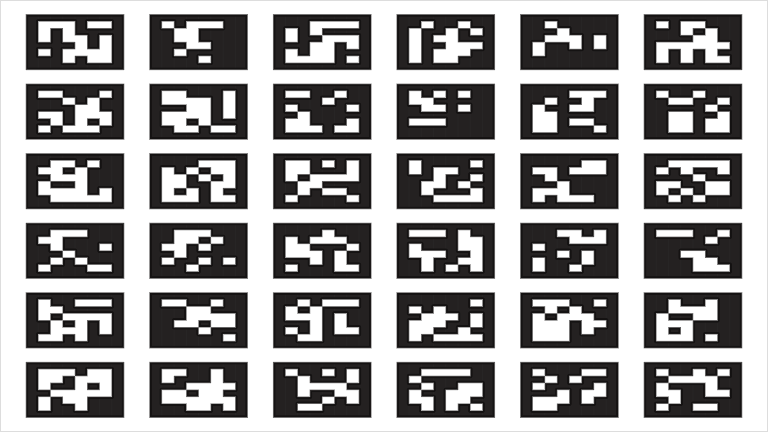
This pattern is drawn by a Shadertoy shader. Its source:

```glsl
// A six by six sheet of dark binary markers on white paper. Each marker is an
// 8 x 8 lattice of wide cells: a solid border around 6 x 6 hashed bits.
// Distances to the nearest paper and ink cells give soft edges and edge shading.

// Layout, in units of the canvas height
const vec2 GRID = vec2(6.0);                // markers across and down
const vec2 PITCH = vec2(0.2861, 0.1610);    // spacing of marker centres
const vec2 CELL = vec2(0.02836, 0.01606);   // size of one cell
const float LATTICE = 8.0;                  // cells per marker side
const float BORDER = 1.0;                   // solid cells around the bits

// Look
const vec3 PAPER = vec3(1.0);
const vec3 INK = vec3(0.14, 0.13, 0.13);
const vec3 INK_RIM = vec3(0.08, 0.07, 0.07);
const vec3 FRAME = vec3(0.86);
const float WHITE_CHANCE = 0.48;
const float SOFTNESS = 0.0035;
const float RIM_WIDTH = 0.0052;
const float FRAME_WIDTH = 0.0022;
const float SEAM_WIDTH = 0.0016;
const float SEAM_LIFT = 0.014;
const uint SEED = 29u;

// Integer hash to the range 0..1
float hash(uvec2 v) {
    uint h = v.x * 1597u + v.y * 51749u + SEED * 7919u;
    h = (h ^ (h >> 16)) * 73244475u;
    h = (h ^ (h >> 15)) * 73244475u;
    h ^= h >> 16;
    return float(h & 65535u) / 65536.0;
}

// True for paper: outside the marker, or a set bit inside its border
bool isPaper(vec2 marker, vec2 cell) {
    vec2 fromCentre = abs(cell + 0.5 - 0.5 * LATTICE);
    float ring = max(fromCentre.x, fromCentre.y);
    if (ring > 0.5 * LATTICE) return true;
    if (ring > 0.5 * LATTICE - BORDER) return false;
    return hash(uvec2(marker * LATTICE + cell)) < WHITE_CHANCE;
}

// Distance to a cell, zero inside it
float cellDistance(vec2 q, vec2 cell) {
    return length(max(abs(q - cell - 0.5) - 0.5, 0.0) * CELL);
}

// Distances to the nearest paper (x) and the nearest ink (y)
vec2 nearestCells(vec2 marker, vec2 q) {
    vec2 nearest = vec2(1.0);
    for (int j = -1; j <= 1; j++) {
        for (int i = -1; i <= 1; i++) {
            vec2 cell = floor(q) + vec2(i, j);
            float d = cellDistance(q, cell);
            if (isPaper(marker, cell)) nearest.x = min(nearest.x, d);
            else nearest.y = min(nearest.y, d);
        }
    }
    return nearest;
}

// Ink darkens beside paper and shows faint upright seams between cells
vec3 inkColour(vec2 q, float paperDistance, float pixel) {
    float inner = smoothstep(RIM_WIDTH - 0.0012, RIM_WIDTH + 0.0012, paperDistance);
    float seamDistance = abs(fract(q.x + 0.5) - 0.5) * CELL.x;
    float seam = 1.0 - smoothstep(0.0, max(SEAM_WIDTH, pixel), seamDistance);
    return mix(INK_RIM, INK + SEAM_LIFT * seam, inner);
}

void mainImage(out vec4 fragColor, in vec2 fragCoord) {
    float pixel = 1.0 / iResolution.y;
    vec2 p = (fragCoord - 0.5 * iResolution.xy) * pixel;

    // Repeat the marker, then enter its cell lattice
    vec2 g = p / PITCH + 0.5 * GRID;
    vec2 marker = clamp(floor(g), vec2(0.0), GRID - 1.0);
    vec2 q = (g - marker - 0.5) * PITCH / CELL + 0.5 * LATTICE;

    // Blend ink and paper across a soft edge
    vec2 nearest = nearestCells(marker, q);
    float edge = (nearest.y - nearest.x) / max(SOFTNESS, pixel);
    float paper = clamp(0.5 + edge, 0.0, 1.0);
    vec3 colour = mix(inkColour(q, nearest.x, pixel), PAPER, paper);

    // Pale hairline around the sheet
    vec2 inset = 0.5 * iResolution.xy * pixel - abs(p);
    float rim = min(inset.x, inset.y);
    float frame = clamp(0.5 + (FRAME_WIDTH - rim) / pixel, 0.0, 1.0);
    colour = mix(colour, FRAME, frame);

    fragColor = vec4(colour, 1.0);
}
```
